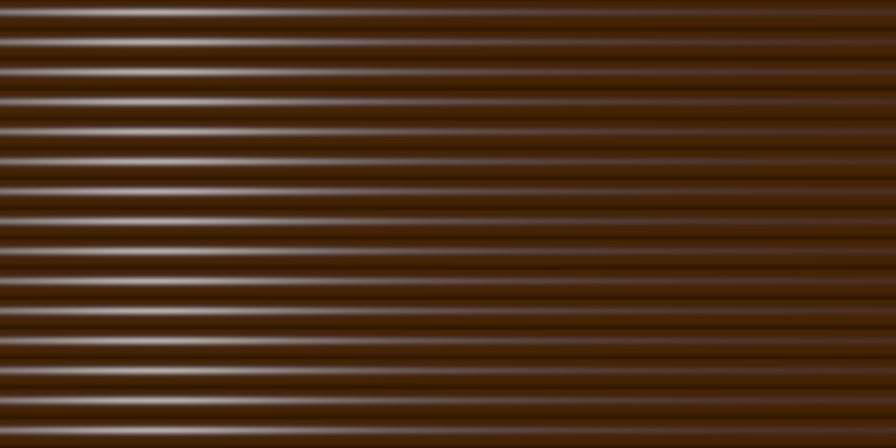
A Shadertoy shader for this pattern:

```glsl
// Fifteen glossy brown horizontal ribs separated by soft dark grooves.
// Each rib carries a highlight above its middle, brightest toward the left
// and fading along the rib; it is added in linear light.

// Brown body of one rib, t running from its lower groove to its upper one
vec3 ribBody(float t) {
    float lit = smoothstep(-0.06, 0.25, t) * smoothstep(-0.05, 0.1, 1.0 - t);
    return mix(vec3(0.17, 0.08, 0.0), vec3(0.27, 0.14, 0.01), lit);
}

void mainImage(out vec4 fragColor, in vec2 fragCoord) {
    vec2 uv = fragCoord / iResolution.xy;
    float t = fract(uv.y * 15.0);

    // Gloss falls away on both sides of its brightest spot
    float along = (uv.x - 0.17) / 0.145;
    float gloss = 0.41 / (1.0 + along * along);

    // Bell-shaped sheen across the rib
    float across = (t - 0.59) / 0.105;
    float sheen = gloss * exp(-across * across);

    // White light is added in linear space, then encoded for display
    vec3 light = pow(ribBody(t), vec3(2.2)) + sheen;
    fragColor = vec4(pow(light, vec3(1.0 / 2.2)), 1.0);
}
```
